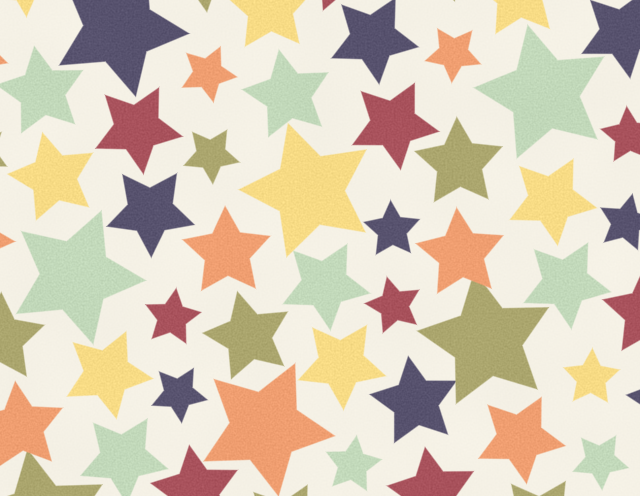
Write a Shadertoy shader that draws this pattern.

```glsl
// Scattered five-pointed stars in three sizes and six muted colours on cream paper.

const float TAU = 6.2831853;

vec2 hash2(vec2 p) {
    p = vec2(dot(p, vec2(127.1, 311.7)), dot(p, vec2(269.5, 183.3)));
    return fract(sin(p) * 43758.5453);
}

float gradientDot(vec2 corner, vec2 offset) {
    return dot(hash2(corner) * 2.0 - 1.0, offset);
}

float gradientNoise(vec2 p) {
    vec2 i = floor(p), f = fract(p);
    vec2 u = f * f * f * (f * (f * 6.0 - 15.0) + 10.0);
    vec2 e = vec2(0.0, 1.0);
    return mix(mix(gradientDot(i, f), gradientDot(i + e.yx, f - e.yx), u.x),
               mix(gradientDot(i + e, f - e), gradientDot(i + e.yy, f - e.yy), u.x), u.y);
}

vec2 polar(float angle) {
    return vec2(cos(angle), sin(angle));
}

// Distance to the edge line between a tip and its neighbouring notch
float starDistance(vec2 q, float radius, float tilt) {
    float sector = TAU / 5.0;
    float angle = abs(mod(atan(q.y, q.x) - tilt + 0.5 * sector, sector) - 0.5 * sector);
    return dot(length(q) * polar(angle) - vec2(radius, 0.0), vec2(0.455, 0.891));
}

// Each group of seven sites holds one large, two small and four medium stars
float starRadius(int kind) {
    if (kind == 0) return 0.76;
    return kind == 1 || kind == 6 ? 0.32 : 0.5;
}

vec3 starColour(int index) {
    vec3 colours[6] = vec3[6](
        vec3(0.66, 0.32, 0.36),   // rose red
        vec3(0.67, 0.65, 0.43),   // olive
        vec3(0.97, 0.86, 0.52),   // yellow
        vec3(0.34, 0.32, 0.43),   // navy
        vec3(0.94, 0.62, 0.44),   // orange
        vec3(0.76, 0.85, 0.73));  // mint
    return colours[index];
}

void mainImage(out vec4 fragColor, in vec2 fragCoord) {
    // Units of one lattice step, turned so that no row lies level
    float stepSize = 0.187;
    float pixel = 1.0 / (stepSize * iResolution.y);
    vec2 paper = fragCoord * pixel;
    vec2 p = mat2(0.94, 0.34, -0.34, 0.94) * paper + vec2(40.0, 20.0);

    vec3 colour = vec3(0.96, 0.945, 0.9);
    float ink = 0.0;

    // Visit the nearby sites of a triangular lattice
    vec2 base = floor(vec2(p.x - p.y * 0.57735, p.y * 1.1547));
    for (int n = 0; n < 16; n++) {
        vec2 site = base + vec2(n % 4 - 1, n / 4 - 1);
        ivec2 id = ivec2(site);
        int kind = (id.x + 3 * id.y) % 7;
        vec2 center = vec2(site.x + 0.5 * site.y, 0.866025 * site.y);
        vec2 random = hash2(site);

        // Lean away from bigger neighbours and find the way to the large one
        vec2 push = vec2(0.0);
        float away = 0.0;
        int kindStep = 1;
        for (int k = 0; k < 6; k++) {
            float angle = TAU / 6.0 * float(k);
            int neighbour = (kind + kindStep) % 7;
            push -= 0.2 * starRadius(neighbour) * polar(angle);
            if (neighbour == 0) away = angle + 0.5 * TAU;
            kindStep = kindStep * 3 % 7;
        }
        vec2 drift = vec2(gradientNoise(site * 0.31), gradientNoise(site * 0.31 + 57.0));
        center += push + 0.25 * drift + 0.05 * (random - 0.5);

        // Turn each star so that its tips fall between those of its neighbours
        float tilt = away + 0.2 * (random.x - 0.5);
        if (kind == 0) tilt = 0.28 + 0.5 * TAU * step(0.5, random.y) + 0.16 * (random.x - 0.5);
        else if (kind == 1 || kind == 6) tilt = TAU * random.y;
        else if (kind == 3 || kind == 4) tilt += 0.314;

        float d = starDistance(p - center, starRadius(kind), tilt);
        float cover = 1.0 - smoothstep(-pixel, pixel, d);
        colour = mix(colour, starColour((id.x + 4 * id.y) % 6), cover);
        ink = max(ink, cover);
    }

    // Fine print grain, stronger on ink, and faint mottling of the sheet
    float grain = gradientNoise(paper * 45.0);
    float mottle = gradientNoise(paper * 1.3);
    colour += grain * mix(0.012, 0.06, ink) + 0.012 * mottle;

    fragColor = vec4(clamp(colour, 0.0, 1.0), 1.0);
}
```
